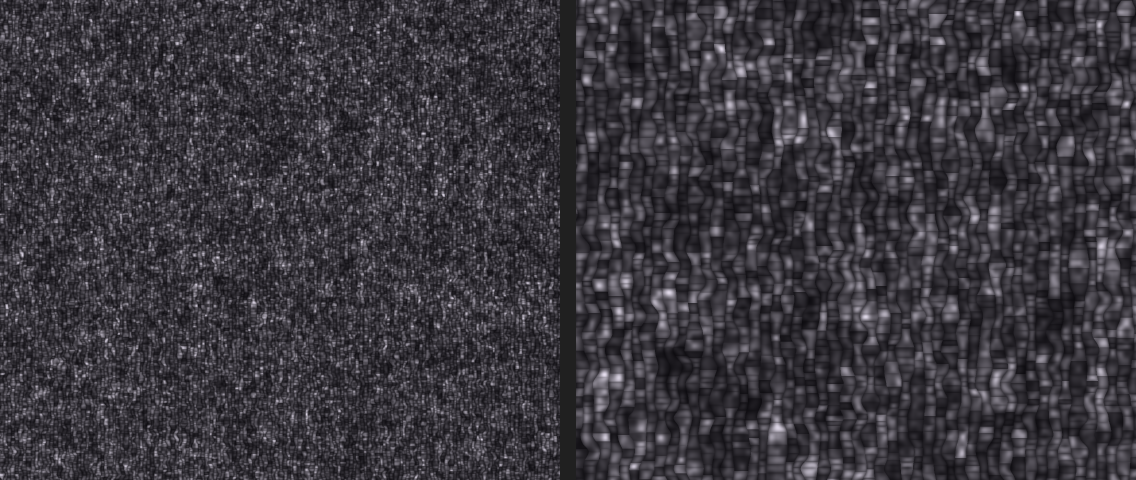
Left, the full canvas; right, a detail of the centre.
Reproduce this texture procedurally as a Shadertoy shader.

```glsl
float hash(vec2 p) {
    vec3 q = fract(vec3(p.xyx) * 0.1031);
    q += dot(q, q.yzx + 33.33);
    return fract((q.x + q.y) * q.z);
}

float noise(vec2 p) {
    vec2 i = floor(p), f = fract(p);
    f = f * f * (3.0 - 2.0 * f);
    return mix(mix(hash(i), hash(i + vec2(1, 0)), f.x),
               mix(hash(i + vec2(0, 1)), hash(i + vec2(1, 1)), f.x), f.y);
}

// Brightness of the loop pile; p is in units of the canvas height
float carpet(vec2 p) {
    // Wavering columns of unevenly stitched loops
    vec2 g = p * vec2(124.0, 158.0);
    g.x += 0.9 * (noise(p * vec2(90.0, 85.0)) - 0.5);
    float column = floor(g.x);
    g.y += hash(vec2(column, 7.0)) + 1.5 * noise(vec2(column * 3.0 + 50.0, g.y * 0.45));
    vec2 loopId = floor(g);
    vec2 f = fract(g);

    // Yarn tone: single loops, short vertical streaks, faint mottling
    float tone = 0.85 * (hash(loopId + 11.0) - 0.5);
    tone += 0.75 * (noise(vec2(column * 1.7, g.y * 0.4) + 90.0) - 0.5);
    tone += 0.42 * (noise(g * vec2(0.45, 0.25) + 30.0) - 0.5);
    tone += 0.2 * (noise(p * vec2(22.0, 11.0) + 5.0) - 0.5);

    // Fuzzy fibres break up the loop outlines
    tone += 0.95 * (noise(p * vec2(210.0, 190.0) + 17.0) - 0.5);

    // Rounded loops; the gaps along a column vary in depth
    float across = sin(3.14159 * f.x);
    float along = mix(1.0, sin(3.14159 * f.y), 0.3 + 0.6 * hash(loopId + 37.0));
    float shade = mix(0.56, 1.2, across * along);
    float glint = 0.11 * step(0.94, hash(loopId + 61.0)) * across * along;
    return exp(tone - 1.42) * shade + glint;
}

void mainImage(out vec4 fragColor, in vec2 fragCoord) {
    // Average a 3 by 3 grid of samples in each pixel
    float light = 0.0;
    for (int y = -1; y <= 1; y++)
        for (int x = -1; x <= 1; x++)
            light += carpet((fragCoord + vec2(x, y) * 0.36) / iResolution.y) / 9.0;

    // Gentle falloff towards the top and right edges
    vec2 uv = fragCoord / iResolution.xy;
    light *= 1.02 - 0.08 * smoothstep(0.75, 1.0, uv.x) - 0.04 * smoothstep(0.6, 1.0, uv.y);

    vec3 charcoal = light * vec3(1.0, 0.975, 1.03) + vec3(0.002, -0.003, 0.011);
    fragColor = vec4(charcoal, 1.0);
}
```
